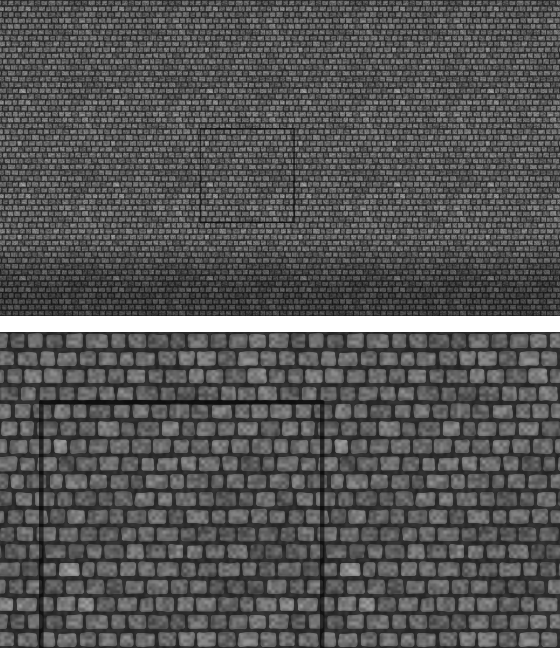
Top, the full canvas; bottom, a detail of the centre.
Give the GLSL for this texture, as a Shadertoy shader.

```glsl
// Grey cobblestone paving in fine rows, tiled in blocks, with one block outlined and a shaded foot.

const float ROWS = 54.0;            // stone rows over the canvas height
const float TILE = 16.0;            // rows per repeating block
const float STONES = 14.0;          // stones per row of a block
const float TILE_SHIFT = 2.25;      // horizontal start of the blocks, in rows
const float JOINT = 0.085;          // half width of a joint, in rows
const float CORNER = 0.14;          // corner radius of a stone
const float EDGE_JITTER = 0.30;     // spread of the upright joints
const float GRAIN_SCALE = 5.0;      // grain cells per row
const float GRAIN_AMOUNT = 0.19;
const float STONE_SPREAD = 0.13;    // tone variation between stones
const float ROW_SPREAD = 0.06;      // tone variation between rows
const float STONE_TONE = 0.425;
const float JOINT_TONE = 0.17;
const float BRIGHT_SHARE = 0.025;   // share of notably pale stones
const float BRIGHT_GAIN = 0.09;
const vec2 FRAME_CENTER = vec2(42.25, 24.0);
const float FRAME_HALF = 8.0;
const float FRAME_WIDTH = 0.13;     // half width of the outline
const float FRAME_DARKNESS = 0.62;
const float FOOT_SHADE = 0.66;

float hash(vec2 p) {
    vec3 q = fract(vec3(p.xyx) * 0.1031);
    q += dot(q, q.yzx + 33.33);
    return fract((q.x + q.y) * q.z);
}

// Value noise that repeats after the given period
float tiledNoise(vec2 p, float period) {
    vec2 i = floor(p);
    vec2 f = fract(p);
    f = f * f * (3.0 - 2.0 * f);
    float a = hash(mod(i, period));
    float b = hash(mod(i + vec2(1.0, 0.0), period));
    float c = hash(mod(i + vec2(0.0, 1.0), period));
    float d = hash(mod(i + vec2(1.0, 1.0), period));
    return mix(mix(a, b, f.x), mix(c, d, f.x), f.y);
}

float boxDistance(vec2 p, vec2 halfSize) {
    vec2 d = abs(p) - halfSize;
    return length(max(d, 0.0)) + min(max(d.x, d.y), 0.0);
}

// Position of an upright joint, in stones
float jointAt(float index, float row) {
    return index + EDGE_JITTER * (hash(vec2(mod(index, STONES), row + 40.0)) - 0.5);
}

float paving(vec2 p, float pixel) {
    float row = mod(floor(p.y), TILE);
    float stoneWidth = TILE / STONES;
    float x = p.x / stoneWidth + 0.5 * mod(row, 2.0) + 0.4 * hash(vec2(row, 7.0));

    // Find the stone between its two shifted joints
    float index = floor(x);
    if (x < jointAt(index, row)) index -= 1.0;
    else if (x > jointAt(index + 1.0, row)) index += 1.0;
    float left = jointAt(index, row);
    float right = jointAt(index + 1.0, row);
    vec2 id = vec2(mod(index, STONES), row);

    // Rounded stone with a rough outline
    float grain = tiledNoise(p * GRAIN_SCALE, TILE * GRAIN_SCALE);
    float coarse = tiledNoise(p * 2.0 + 0.5, TILE * 2.0);
    float drop = 0.07 * hash(id + 90.0);
    vec2 local = vec2((x - 0.5 * (left + right)) * stoneWidth, fract(p.y) - 0.5 + 0.5 * drop);
    vec2 halfSize = vec2(0.5 * (right - left) * stoneWidth, 0.5 - 0.5 * drop) - JOINT - CORNER;
    float d = boxDistance(local, halfSize) - CORNER + 0.09 * (coarse - 0.5);
    float cover = smoothstep(0.55 * pixel, -0.55 * pixel, d);

    // Tone of stone, row and surface
    float tone = STONE_TONE + STONE_SPREAD * (hash(id + 17.0) - 0.5);
    tone += ROW_SPREAD * (hash(vec2(row, 63.0)) - 0.5);
    tone += BRIGHT_GAIN * step(1.0 - BRIGHT_SHARE, hash(id + 131.0));
    tone += GRAIN_AMOUNT * (grain - 0.5) + 0.08 * (coarse - 0.5);
    tone *= mix(0.86, 1.0, smoothstep(0.0, 0.2, -d));
    float gap = JOINT_TONE + 0.08 * (grain - 0.5);
    return mix(gap, tone, cover);
}

void mainImage(out vec4 fragColor, in vec2 fragCoord) {
    float pixel = ROWS / iResolution.y;
    vec2 p = fragCoord * pixel;
    float height = fragCoord.y / iResolution.y;

    float tone = paving(p - vec2(TILE_SHIFT, 0.0), pixel);

    // Outline around one block
    float line = abs(boxDistance(p - FRAME_CENTER, vec2(FRAME_HALF))) - FRAME_WIDTH;
    tone *= 1.0 - FRAME_DARKNESS * smoothstep(0.5 * pixel, -0.5 * pixel, line);

    // Broad shading: dark foot, slightly dim top
    tone *= mix(FOOT_SHADE, 1.0, smoothstep(0.04, 0.27, height));
    tone *= 1.0 - 0.05 * smoothstep(0.6, 1.0, height);

    fragColor = vec4(vec3(clamp(tone, 0.0, 1.0)), 1.0);
}
```
